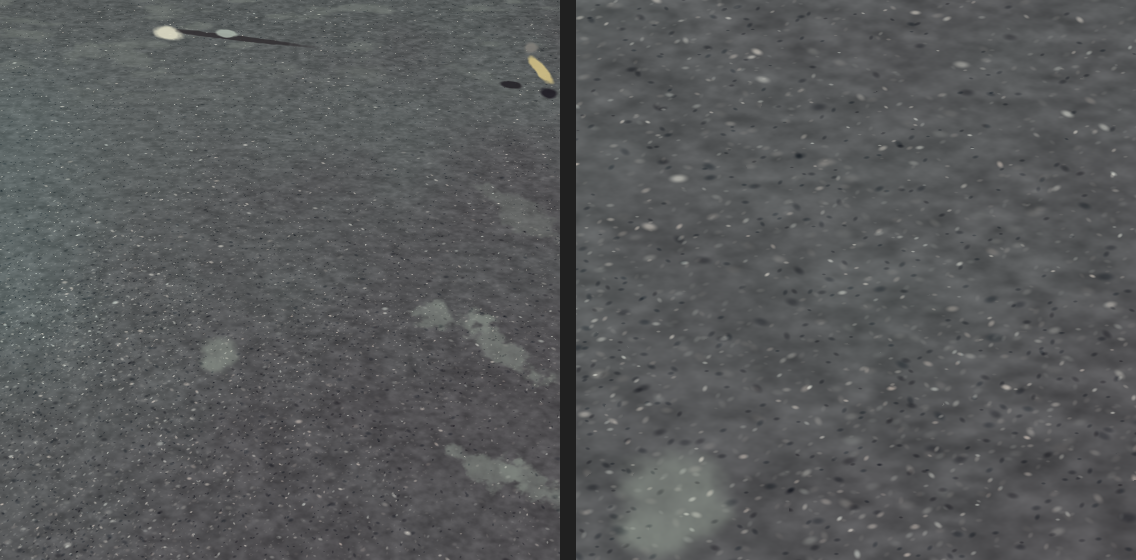
Left: the whole. Right: its middle third, enlarged.
Reproduce this texture procedurally as a Shadertoy shader.

```glsl
// Worn grey tarmac seen at a low angle, with grit, chalky stains and litter.
// A perspective warp shrinks and flattens the grain with distance; noise
// shades the ground, jittered cells scatter grit, ragged ellipses form stains.

#define NEAR_GREY vec3(0.318, 0.312, 0.322)
#define FAR_GREY vec3(0.362, 0.380, 0.380)
#define STAIN_GREY vec3(0.500, 0.525, 0.500)
#define GRIT_PALE vec3(0.96, 1.00, 0.93)
#define GRIT_WARM vec3(1.00, 0.88, 0.78)
#define GRAIN_CONTRAST 0.15
#define GRIT_CONTRAST 0.34
#define GRIT_LAYERS 5
#define STAINS 7
#define LITTER 7

float hash(vec2 p) {
    return fract(sin(dot(p, vec2(127.1, 311.7))) * 43758.5453);
}

float noise(vec2 p) {
    vec2 i = floor(p), f = fract(p);
    f = f * f * (3.0 - 2.0 * f);
    return mix(mix(hash(i), hash(i + vec2(1, 0)), f.x),
               mix(hash(i + vec2(0, 1)), hash(i + vec2(1, 1)), f.x), f.y);
}

float fbm(vec2 p) {
    float sum = 0.0, gain = 0.533;
    for (int i = 0; i < 4; i++) {
        sum += gain * noise(p);
        p = mat2(1.6, 1.2, -1.2, 1.6) * p + 7.3;
        gain *= 0.5;
    }
    return sum;
}

vec2 rotate(vec2 p, float angle) {
    float c = cos(angle), s = sin(angle);
    return vec2(c * p.x + s * p.y, c * p.y - s * p.x);
}

// One soft stone or pit per chosen cell: light is positive, dark negative
float grit(vec2 p, float density, float seed) {
    p.x += hash(vec2(floor(p.y), seed));
    vec2 cell = floor(p) + seed * 17.0;
    float pick = hash(cell), size = hash(cell + 3.1), tone = hash(cell + 5.7);
    vec2 centre = 0.35 + 0.3 * vec2(hash(cell + 8.3), hash(cell + 9.9));
    vec2 d = rotate(fract(p) - centre, (size - 0.5) * 1.6);
    float r = length(d * vec2(0.85, 1.35)) / mix(0.16, 0.33, size);
    float strength = tone < 0.3 ? -0.28 : mix(0.12, 1.0, pow(tone, 7.0));
    return strength * smoothstep(1.0, 0.15, r) * step(pick, density);
}

// Ragged ellipse: shape holds its centre and half sizes
float blot(vec2 p, vec4 shape, float tilt, float ragged, float soft) {
    vec2 d = rotate(p - shape.xy, tilt) / shape.zw;
    float edge = length(d) - 1.0 + ragged * (fbm(p * vec2(32, 46)) - 0.5);
    return smoothstep(soft, -soft, edge);
}

void mainImage(out vec4 fragColor, in vec2 fragCoord) {
    vec2 p = fragCoord / iResolution.xy;
    float depth = 1.0 - 0.5 * p.y;
    vec2 ground = vec2((p.x - 0.5) / depth, 2.0 / depth);

    // Broad shading, cool and lighter towards the far left
    float broad = fbm(ground * 3.0) - 0.5;
    float cool = 0.12 + 0.75 * p.y + 0.5 * (0.5 - p.x) + 0.7 * broad;
    vec3 col = mix(NEAR_GREY, FAR_GREY, smoothstep(0.05, 0.85, cool));
    float haze = smoothstep(0.28, 0.0, p.x) * smoothstep(0.2, 0.5, p.y)
               * smoothstep(1.0, 0.75, p.y);
    col += haze * vec3(0.008, 0.026, 0.026);
    col -= 0.02 * smoothstep(0.82, 1.0, p.y);

    // Fine grain
    col += GRAIN_CONTRAST * (fbm(ground * vec2(42, 60)) - 0.5);
    col += 0.045 * (noise(ground * vec2(105, 140)) - 0.5);

    // Thin pale streaks in the distance
    float streak = smoothstep(0.56, 0.76, fbm(ground * vec2(7, 17) + 4.0));
    col = mix(col, STAIN_GREY, 0.45 * streak * smoothstep(0.76, 0.96, p.y));

    // Chalky stains
    vec4 stain[STAINS] = vec4[STAINS](
        vec4(0.390, 0.365, 0.030, 0.028), vec4(0.800, 0.432, 0.060, 0.018),
        vec4(0.905, 0.375, 0.085, 0.024), vec4(0.870, 0.170, 0.055, 0.026),
        vec4(0.950, 0.140, 0.055, 0.018), vec4(0.940, 0.615, 0.065, 0.022),
        vec4(0.220, 0.898, 0.100, 0.016));
    for (int i = 0; i < STAINS; i++) {
        float tilt = i == 0 ? -0.2 : -0.12 - 0.5 * hash(vec2(i, 2));
        if (i == STAINS - 1) tilt = -0.1;
        float cover = blot(p, stain[i], tilt, i == 0 ? 1.0 : 2.6, 0.32);
        float chalk = i == 0 ? 0.85 : (i < 5 ? 0.62 : 0.36);
        col = mix(col, STAIN_GREY, chalk * cover * (0.65 + 0.6 * fbm(p * 60.0)));
    }

    // Grit, densest at the lower left and along a band in the middle
    vec2 heap = (p - vec2(0.12, 0.22)) * vec2(2.1, 2.5);
    float band = exp(-pow((p.y - 0.47 + 0.1 * p.x) * 8.0, 2.0));
    float density = 0.13 + 0.5 * exp(-dot(heap, heap)) + 0.14 * band;
    density *= 0.6 + 0.8 * noise(ground * 9.0);
    for (int i = 0; i < GRIT_LAYERS; i++) {
        float layer = float(i);
        vec2 q = rotate(ground, 0.3 * (layer - 2.0)) * (36.0 + 13.0 * layer);
        float stone = grit(q, density, layer + 1.0);
        vec3 tint = mix(GRIT_PALE, GRIT_WARM, hash(floor(q) + 2.0));
        col += GRIT_CONTRAST * stone * tint;
    }

    // Litter: colour in rgb, tilt in w
    vec4 shape[LITTER] = vec4[LITTER](
        vec4(0.425, 0.932, 0.110, 0.004), vec4(0.300, 0.940, 0.021, 0.010),
        vec4(0.405, 0.940, 0.017, 0.006), vec4(0.966, 0.875, 0.027, 0.008),
        vec4(0.980, 0.833, 0.016, 0.009), vec4(0.912, 0.849, 0.016, 0.006),
        vec4(0.945, 0.915, 0.013, 0.009));
    vec4 paint[LITTER] = vec4[LITTER](
        vec4(0.20, 0.19, 0.20, -0.12), vec4(0.88, 0.87, 0.78, -0.25),
        vec4(0.66, 0.70, 0.66, -0.10), vec4(0.82, 0.75, 0.52, -0.85),
        vec4(0.12, 0.11, 0.14, -0.10), vec4(0.14, 0.13, 0.15, -0.15),
        vec4(0.50, 0.49, 0.47, 0.30));
    for (int i = 0; i < LITTER; i++) {
        float cover = blot(p, shape[i], paint[i].w, 1.1, 0.3);
        col = mix(col, paint[i].rgb, 0.9 * cover);
    }

    fragColor = vec4(clamp(col, 0.0, 1.0), 1.0);
}
```
